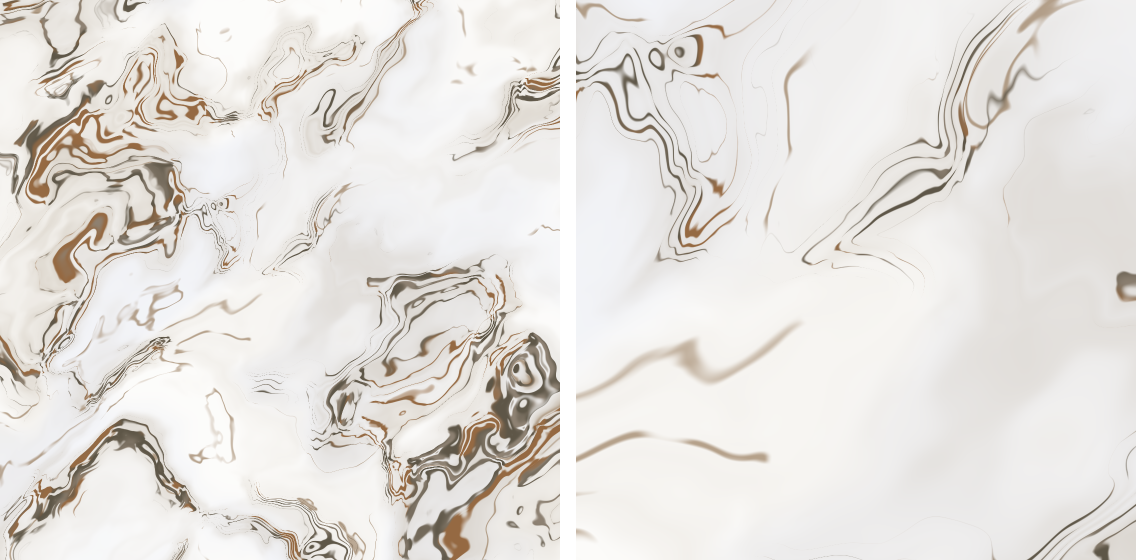
Left, the full canvas; right, a detail of the centre.
This texture is drawn by a WebGL 1 fragment shader. Its source:

```glsl
precision highp float;
// White marble with folded, broken veins of umber and rust.
uniform vec2 u_resolution;

vec2 hash2(vec2 cell) {
  vec3 h = fract(cell.xyx * vec3(0.1031, 0.1030, 0.0973));
  h += dot(h, h.yzx + 33.33);
  return fract((h.xx + h.yz) * h.zy) * 2.0 - 1.0;
}

// Gradient noise, about -0.6 to 0.6
float noise(vec2 p) {
  vec2 i = floor(p), f = p - i;
  vec2 u = f * f * f * (f * (f * 6.0 - 15.0) + 10.0);
  float a = dot(hash2(i), f);
  float b = dot(hash2(i + vec2(1.0, 0.0)), f - vec2(1.0, 0.0));
  float c = dot(hash2(i + vec2(0.0, 1.0)), f - vec2(0.0, 1.0));
  float d = dot(hash2(i + 1.0), f - 1.0);
  return mix(mix(a, b, u.x), mix(c, d, u.x), u.y);
}

float fbm(vec2 p) {
  float sum = 0.0, gain = 1.0;
  for (int i = 0; i < 4; i++) {
    sum += gain * noise(p);
    p = mat2(1.6, 1.2, -1.2, 1.6) * p + 4.7;
    gain *= 0.43;
  }
  return sum;
}

vec3 marble(vec2 uv) {
  // Stretch along the rising diagonal, then fold twice
  vec2 p = mat2(0.77, -0.64, 0.64, 0.77) * uv * 4.1 + 11.0;
  p.x *= 0.7;
  vec2 q = p + 1.1 * vec2(fbm(p), fbm(p + vec2(5.2, 31.3)));
  vec2 r = q + 0.42 * vec2(fbm(q * 2.0 + 17.0), fbm(q * 2.0 + vec2(41.0, 8.6)));

  // Bands follow one contour of the folded field and fade in places
  float field = noise(r * 0.85 + 3.4) - 0.03;
  float dist = abs(field);
  float presence = smoothstep(-0.22, 0.14, noise(q * 1.1 + 23.7));
  float band = smoothstep(0.17, 0.03, dist) * presence;
  float halo = smoothstep(0.3, 0.02, dist) * (0.3 + 0.7 * presence);

  // Strands inside the bands, swelling and breaking along their length
  float strand = field * 20.0 + 1.7 * fbm(r * 3.0 + 9.0);
  float ridge = 1.0 - abs(2.0 * fract(strand) - 1.0);
  float swell = 0.62 + 1.2 * noise(r * 2.6 + 51.0) + 1.1 * noise(r * 7.0 + 14.0);
  swell += 0.8 * noise(r * 17.0 + 61.0);
  float width = band * clamp(swell, 0.0, 0.95);
  float ink = smoothstep(0.0, 0.28, ridge - 1.0 + width);

  // Lone hairlines between the bands, broken into dashes
  float hair = smoothstep(0.014, 0.002, abs(noise(r * 1.2 + 67.0)));
  hair *= smoothstep(-0.05, 0.2, noise(q * 2.0 + 37.0) + 0.5 * noise(r * 9.0));

  // Cool and warm whites, streaked beige haze, then pigment
  float warmth = smoothstep(-0.25, 0.2, noise(q * 0.9 + 71.0));
  vec3 color = mix(vec3(0.95, 0.955, 0.97), vec3(0.99, 0.987, 0.98), warmth);
  float haze = halo * (0.62 + 0.7 * noise(r * 4.0 + 83.0) + 0.3 * (ridge - 0.5) * band);
  color = mix(color, vec3(0.78, 0.74, 0.68), clamp(haze, 0.0, 1.0) * 0.72);
  color = mix(color, vec3(0.60, 0.49, 0.37), hair * 0.7);

  float rust = smoothstep(0.03, 0.22, noise(r * 2.7 + 97.0) + 0.3 * noise(r * 11.0));
  vec3 umber = mix(vec3(0.34, 0.31, 0.25), vec3(0.54, 0.49, 0.43),
                   smoothstep(-0.2, 0.3, noise(r * 8.0 + 29.0)));
  vec3 pigment = mix(umber, vec3(0.57, 0.39, 0.23), rust);
  return mix(color, pigment, ink * 0.95);
}

void main() {
  // Four samples per pixel smooth the fine strands
  float size = min(u_resolution.x, u_resolution.y);
  vec3 color = vec3(0.0);
  for (int i = 0; i < 4; i++) {
    float k = float(i);
    vec2 offset = vec2(mod(k, 2.0), floor(k / 2.0)) * 0.5 - 0.25;
    color += marble((gl_FragCoord.xy + offset) / size);
  }
  gl_FragColor = vec4(color * 0.25, 1.0);
}
```
